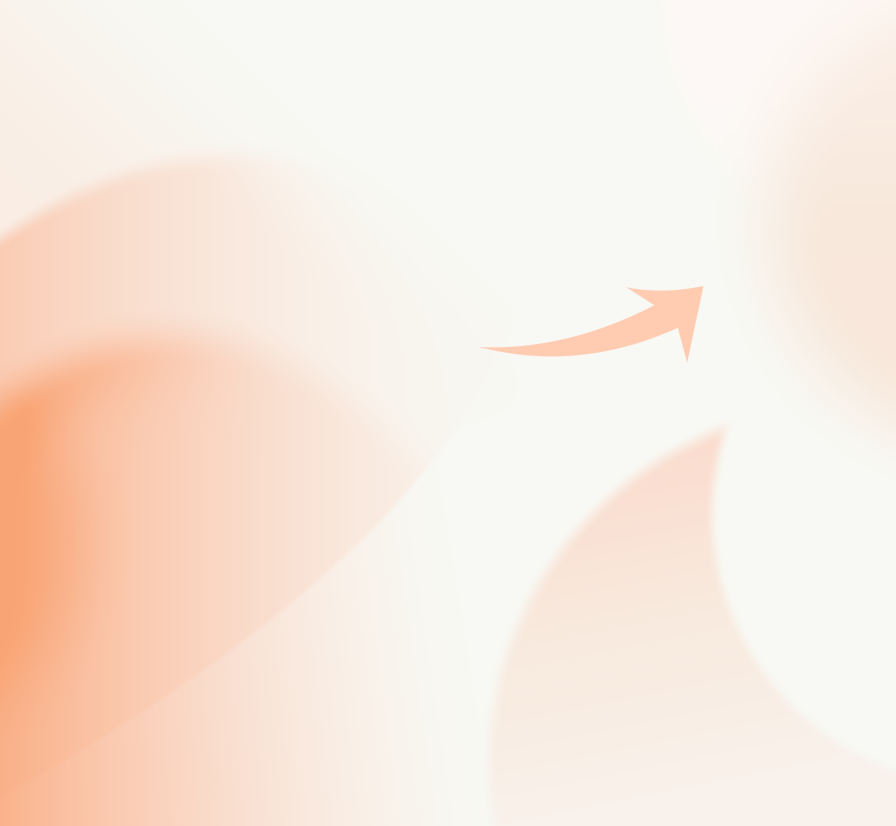
Give the GLSL for this background, as a Shadertoy shader.

```glsl
// Soft peach petals, a crescent and a curved arrow on a warm white ground.

// Units: the canvas is 7.08 high, origin at the top left, y pointing down.

// Coverage of a signed distance with a blurred edge; negative is inside.
float soft(float d, float blur) {
    return 1.0 - smoothstep(-blur, blur, d);
}

// Falls from 1 at the left side to 0 at the given reach.
float leftFade(float x, float reach, float power) {
    return pow(max(1.0 - x / reach, 0.0), power);
}

// Strength of the orange tint in the overlapping petals on the left.
float petalTint(vec2 p) {
    // Ground: a corner haze above and a wide glow below
    float diagonal = p.x - p.y;
    float haze = 0.13 * smoothstep(1.9, -1.6, diagonal);
    float glow = 0.8 * leftFade(p.x, 3.95 + 0.17 * (p.y - 4.3), 1.6);
    float tint = mix(haze, glow, smoothstep(2.0, 4.0, p.y));

    // Large petal: a parabola on top, a crisp sweeping edge below
    float rise = p.x - 2.1;
    float top = (1.33 + 0.163 * rise * rise - p.y) / sqrt(1.0 + 0.106 * rise * rise);
    float t = p.y - 3.15;
    float slope = 0.5 + 0.35 * t;
    float side = (p.x - 4.22 + 0.5 * t + 0.175 * t * t) / sqrt(1.0 + slope * slope);
    float petal = soft(top, 0.09 + 0.03 * p.x) * soft(side, 0.03);
    float outer = 0.03 * smoothstep(2.0, 1.0, diagonal);
    outer += 0.48 * leftFade(p.x, 4.3, 1.8) * smoothstep(1.7, 0.2, diagonal);

    // Inner petal with a darker rim
    rise = p.x - 1.5;
    float depth = (p.y - 2.72 - 0.235 * rise * rise) / sqrt(1.0 + 0.22 * rise * rise);
    float rim = (depth - 0.35) / 0.35;
    float inner = 0.08 + 0.75 * leftFade(p.x, 4.2, 1.5);
    inner += 0.11 * exp(-rim * rim) * smoothstep(2.4, 0.5, p.x);

    // Deep core at the left side
    float core = length((p - vec2(-0.2, 4.65)) / vec2(1.25, 1.65));
    inner = min(inner + 0.16 * smoothstep(1.1, 0.4, core), 0.96);

    float inside = mix(outer, inner, smoothstep(-0.12, 0.4, depth));
    return mix(tint, inside, petal);
}

// Signed distance to the arrow: a tapering shaft and a barbed head.
float arrow(vec2 p) {
    float s = (p.x - 4.11) / 1.5;
    float u = (p.x - 4.11) / 1.7;
    float upper = 2.975 + 0.06 * s - 0.42 * s * s;
    float lower = 2.975 + 0.44 * u - 0.605 * u * u;
    float shaft = max(max(upper - p.y, p.y - lower), p.x - 5.81);

    float crown = 2.49 - 0.02 * (p.x - 5.7) - 0.3 * (p.x - 5.7) * (p.x - 5.7) - p.y;
    float front = (p.x - 6.03 + 0.212 * (p.y - 2.45)) / 1.022;
    float back = min((p.y - 2.47 - 0.64 * (p.x - 5.38)) / 1.19,
                     (p.y - 2.61 - 0.95 * (p.x - 5.60)) / 1.38);
    back = min(back, (p.y - 2.81 - 3.75 * (p.x - 5.81)) / 3.88);
    float head = max(max(crown, front), max(back, 5.36 - p.x));
    return min(shaft, head);
}

void mainImage(out vec4 fragColor, in vec2 fragCoord) {
    float pixel = 7.08 / iResolution.y;
    vec2 p = vec2(fragCoord.x, iResolution.y - fragCoord.y) * pixel;

    // Left petals over the ground colour
    float tint = petalTint(p);
    vec3 color = mix(vec3(0.973, 0.976, 0.957), vec3(0.975, 0.63, 0.43), tint);
    color += vec3(0.02, 0.0, 0.06) * tint * (1.0 - tint);

    // Pink veil and beige glow at the upper right
    float veil = soft(length(p - vec2(8.0, 0.0)) - 2.28, 0.15);
    veil *= smoothstep(2.3, 0.5, p.y);
    color = mix(color, vec3(0.992, 0.973, 0.961), veil);
    float blob = length(p - vec2(8.6, 1.85)) - 2.35;
    float beige = smoothstep(0.2, -0.9, blob) * mix(0.55, 1.0, smoothstep(0.0, 2.5, p.y));
    color = mix(color, vec3(0.972, 0.905, 0.855), beige);

    // Crescent: one disc cut by another, paling downward
    float disc = length(p - vec2(7.315, 6.6)) - 3.13;
    float bite = length(p - vec2(8.436, 4.4)) - 2.33;
    float crescent = soft(disc, 0.09) * soft(-bite, 0.07);
    float fall = p.y + 0.2 * (p.x - 6.0);
    vec3 shade = mix(vec3(0.98, 0.865, 0.81), vec3(0.973, 0.92, 0.875), smoothstep(3.6, 5.6, fall));
    shade = mix(shade, vec3(0.975, 0.947, 0.927), smoothstep(5.2, 7.2, fall));
    color = mix(color, shade, crescent);

    // Arrow
    color = mix(color, vec3(1.0, 0.8, 0.7), soft(arrow(p), 0.75 * pixel));
    fragColor = vec4(color, 1.0);
}
```
